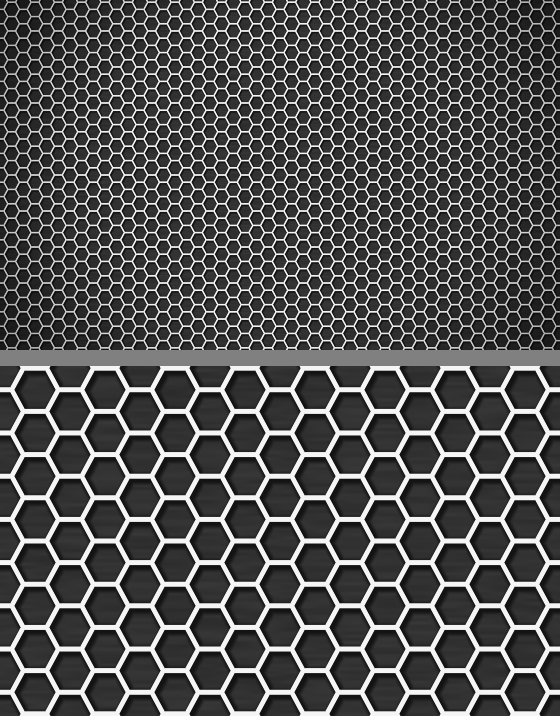
Top: the whole. Bottom: its middle third, enlarged.
This pattern is drawn by a Shadertoy shader. Its source:

```glsl
// Bright hexagonal wire mesh over dark, horizontally brushed metal.
// A two-lattice hexagon distance gives the wires and their soft shadow;
// stretched value noise gives the brushing, and a vignette dims the sides.

#define COLUMN_PAIRS 24.0
#define ROWS 24.3
#define WIRE_HALF_WIDTH 0.058
#define SHADOW_OFFSET vec2(-0.055, 0.05)
#define SHADOW_REACH 0.20
#define WIRE_COLOR vec3(0.96)
#define METAL_COLOR vec3(0.195)
#define SHADOW_COLOR vec3(0.075)
#define BRUSH_SCALE vec2(55.0, 320.0)
#define BRUSH_STRENGTH 0.055
#define VIGNETTE 0.42

const vec2 LATTICE = vec2(1.7320508, 1.0);

float hash(vec2 p) {
    return fract(sin(dot(p, vec2(127.1, 311.7))) * 43758.5453);
}

float valueNoise(vec2 p) {
    vec2 cell = floor(p);
    vec2 f = fract(p);
    f = f * f * (3.0 - 2.0 * f);
    float low = mix(hash(cell), hash(cell + vec2(1.0, 0.0)), f.x);
    float high = mix(hash(cell + vec2(0.0, 1.0)), hash(cell + 1.0), f.x);
    return mix(low, high, f.y);
}

// Distance to the nearest border of flat-topped hexagons of height one
float hexBorder(vec2 p) {
    vec2 a = mod(p + 0.5 * LATTICE, LATTICE) - 0.5 * LATTICE;
    vec2 b = mod(p, LATTICE) - 0.5 * LATTICE;
    vec2 local = abs(dot(a, a) < dot(b, b) ? a : b);
    return 0.5 - max(local.y, dot(local, vec2(0.8660254, 0.5)));
}

// Fine horizontal scratches with a broader, weaker layer beneath
float brushing(vec2 uv) {
    float fine = valueNoise(uv * BRUSH_SCALE);
    float broad = valueNoise(uv * BRUSH_SCALE * vec2(0.4, 0.45) + 17.0);
    return 0.65 * fine + 0.35 * broad - 0.5;
}

void mainImage(out vec4 fragColor, in vec2 fragCoord) {
    vec2 uv = fragCoord / iResolution.xy;
    vec2 centered = uv - 0.5;
    vec2 mesh = centered * vec2(COLUMN_PAIRS, ROWS) * LATTICE;
    float pixel = ROWS / iResolution.y;

    // Brushed backing, shaded by the wires above it
    vec3 color = METAL_COLOR + BRUSH_STRENGTH * brushing(uv);
    float shadowDistance = hexBorder(mesh + SHADOW_OFFSET);
    float shadow = 1.0 - smoothstep(WIRE_HALF_WIDTH, SHADOW_REACH, shadowDistance);
    color = mix(color, SHADOW_COLOR, shadow);

    // Wires
    float softness = 0.6 * pixel;
    float wire = 1.0 - smoothstep(WIRE_HALF_WIDTH - softness,
                                  WIRE_HALF_WIDTH + softness, hexBorder(mesh));
    color = mix(color, WIRE_COLOR, wire);

    // Darkening toward the sides and corners, stronger on the backing
    float falloff = smoothstep(0.28, 0.68, length(centered * vec2(1.0, 0.7)));
    color *= 1.0 - VIGNETTE * falloff * mix(1.3, 0.8, wire);

    fragColor = vec4(color, 1.0);
}
```
